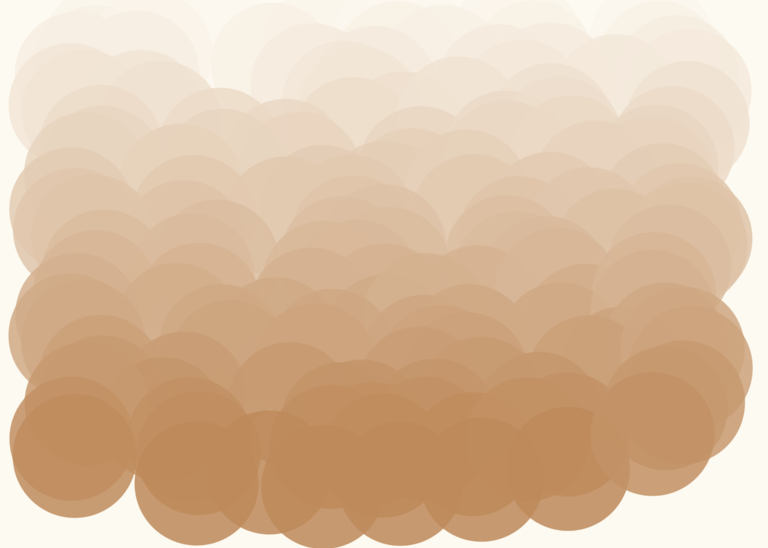
Write a Shadertoy shader that draws this background.

```glsl
// Overlapping translucent discs, banked like clouds from pale cream down to warm brown.

// Lengths are in canvas heights.
const vec3 PAPER = vec3(0.992, 0.980, 0.945);
const vec3 CREAM = vec3(0.988, 0.970, 0.935);
const vec3 BROWN = vec3(0.745, 0.540, 0.355);
const int ROWS = 21;
const int COLUMNS = 7;
const float RADIUS = 0.113;
const float OPACITY = 0.86;
const float RIM_OPACITY = 0.08;
const float RIM_WIDTH = 0.003;
const float TOP = 0.93;
const float BOTTOM = 0.117;
const float BROWN_LEVEL = 0.15;
const vec2 JITTER = vec2(0.075, 0.020);
const vec2 VALLEY = vec2(0.666, 0.708);
const vec2 VALLEY_SIZE = vec2(0.11, 0.073);
const float VALLEY_DEPTH = 0.045;
const float TAU = 6.2831853;

vec2 hash2(vec2 p) {
    vec3 q = fract(vec3(p.xyx) * vec3(0.1031, 0.1030, 0.0973));
    q += dot(q, q.yzx + 33.33);
    return fract((q.xx + q.yz) * q.zy);
}

float bell(float x) {
    return exp(-x * x);
}

// Scalloped sides of the bank, as the outermost disc centres at height y.
float leftSide(float y) {
    return 0.159 - 0.031 * cos(TAU * (y - 0.613) / 0.21);
}

float rightSide(float y) {
    return 1.223 + 0.036 * cos(TAU * (y - 0.562) / 0.246);
}

vec2 discCentre(int row, int column) {
    float depth = float(row) / float(ROWS - 1);
    float across = float(column) / float(COLUMNS - 1);
    float side = 2.0 * across - 1.0;

    // Lower rows sag in the middle.
    float y = mix(TOP, BOTTOM, depth);
    y += depth * (0.071 * pow(abs(side), 4.0) + 0.02 * side);
    float x = mix(leftSide(y), rightSide(y), across);
    x += 0.06 * bell((side + 0.25) / 0.25);

    // Scatter all but the lowest row; the sides keep their outline.
    vec2 scatter = 2.0 * hash2(vec2(column, row) + 7.0) - 1.0;
    float inner = (column > 0 && column < COLUMNS - 1) ? 1.0 : 0.0;
    float loose = row < ROWS - 1 ? 1.0 : 0.0;
    vec2 centre = vec2(x, y) + loose * scatter * JITTER * vec2(inner, 1.0);

    // Press a shallow valley into the upper rows.
    vec2 v = (centre - VALLEY) / VALLEY_SIZE;
    centre.y -= VALLEY_DEPTH * bell(length(v));
    return centre;
}

void mainImage(out vec4 fragColor, in vec2 fragCoord) {
    float pixel = 1.0 / iResolution.y;
    vec2 p = fragCoord * pixel;
    // Keep the composition full width at any aspect ratio.
    p.x *= 1.4 * iResolution.y / iResolution.x;
    vec3 colour = PAPER;

    // Paint from the top row down, each disc over the last.
    for (int row = 0; row < ROWS; row++) {
        for (int column = 0; column < COLUMNS; column++) {
            vec2 centre = discCentre(row, column);
            float d = length(p - centre) - RADIUS;
            float cover = 1.0 - smoothstep(-pixel, pixel, d);
            float rim = smoothstep(-RIM_WIDTH, 0.0, d);
            float tone = clamp((TOP - centre.y) / (TOP - BROWN_LEVEL), 0.0, 1.0);
            vec3 disc = mix(CREAM, BROWN, tone);
            colour = mix(colour, disc, cover * (OPACITY + RIM_OPACITY * rim));
        }
    }
    fragColor = vec4(colour, 1.0);
}
```
